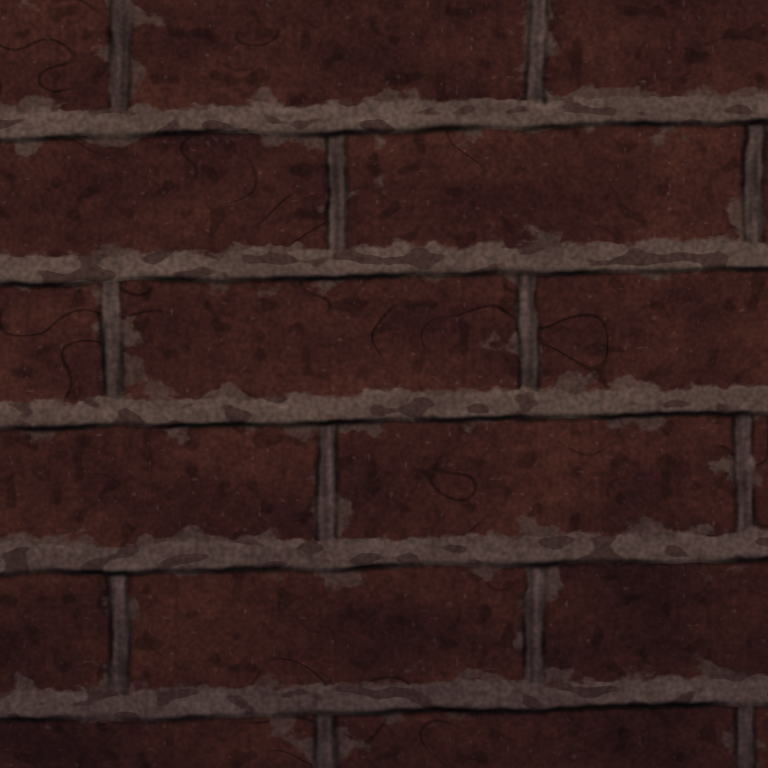
A WebGL 1 fragment shader for this texture:

```glsl
precision highp float;
// Dim, weathered brick wall in running bond with thick pale mortar beds.
// Warped distances to the joints shape bricks, beds and shadow lines;
// gradient noise adds ragged edges, mortar smears, cracks and grain.

uniform vec2 u_resolution;

#define BRICK_PITCH 0.543
#define ROW_PITCH 0.1895
#define FIRST_JOINT vec2(0.152, 0.170)
#define ROW_SHIFT 0.281
#define SLOPE 0.020
#define BED_WIDTH 0.037
#define HEAD_HALF 0.0125
#define SHADOW_WIDTH 0.0042
#define EDGE_SOFT 0.0035
#define SMEAR_AMOUNT 0.03

float hash(vec2 p) {
  return fract(sin(dot(p, vec2(127.1, 311.7))) * 43758.5);
}

float cornerSlope(vec2 cell, vec2 offset) {
  float angle = 6.28318 * hash(cell);
  return dot(vec2(cos(angle), sin(angle)), offset);
}

float gradientNoise(vec2 p) {
  vec2 i = floor(p), f = fract(p);
  vec2 w = f * f * f * (f * (f * 6.0 - 15.0) + 10.0);
  vec2 e = vec2(1.0, 0.0);
  float low = mix(cornerSlope(i, f), cornerSlope(i + e, f - e), w.x);
  float high = mix(cornerSlope(i + e.yx, f - e.yx), cornerSlope(i + 1.0, f - 1.0), w.x);
  return mix(low, high, w.y);
}

float fbm(vec2 p) {
  float sum = 0.0, amplitude = 0.6;
  for (int k = 0; k < 5; k++) {
    sum += amplitude * gradientNoise(p);
    p = mat2(1.6, 1.2, -1.2, 1.6) * p + 7.3;
    amplitude *= 0.5;
  }
  return sum;
}

vec3 brickColor(vec2 p, vec2 id) {
  const vec3 DARK = vec3(0.155, 0.080, 0.080);
  const vec3 WARM = vec3(0.258, 0.141, 0.115);
  float tone = 0.50 + 0.25 * (hash(id + 3.7) - 0.5);
  tone += 1.1 * fbm(p * vec2(5.0, 9.0) + id * 5.3) + 0.5 * fbm(p * 38.0);
  vec3 color = mix(DARK, WARM, clamp(tone, 0.0, 1.15));

  // Pits, hairline cracks and pale specks
  float pit = smoothstep(0.22, 0.42, gradientNoise(p * 34.0));
  float crack = smoothstep(0.05, 0.0, abs(gradientNoise(p * vec2(12.0, 17.0))));
  crack *= smoothstep(0.08, 0.3, gradientNoise(p * 6.0 + 20.0));
  float speck = smoothstep(0.38, 0.55, gradientNoise(p * 105.0));
  color *= 1.0 - 0.22 * pit - 0.35 * crack;
  return color + 0.05 * speck;
}

vec3 mortarColor(vec2 p) {
  const vec3 SHADE = vec3(0.255, 0.190, 0.175);
  const vec3 PALE = vec3(0.355, 0.287, 0.255);
  float tone = 0.6 + 0.9 * fbm(p * vec2(9.0, 24.0)) + 0.4 * fbm(p * 60.0);
  return mix(SHADE, PALE, clamp(tone, 0.0, 1.1));
}

void main() {
  vec2 p = gl_FragCoord.xy / u_resolution.xy;
  float soft = max(EDGE_SOFT, 1.0 / u_resolution.y);

  // Wall coordinates, counted downward, with uneven courses
  vec2 wall = vec2(p.x, 1.0 - p.y + SLOPE * (p.x - 0.5));
  wall += 0.007 * vec2(gradientNoise(p * 9.0), gradientNoise(p * 8.0 + 40.0));
  wall += 0.003 * vec2(gradientNoise(p * 42.0), gradientNoise(p * 36.0 + 9.0));
  float v = (wall.y - FIRST_JOINT.y) / ROW_PITCH;
  float row = floor(v);
  float shift = ROW_SHIFT * (1.0 - mod(row, 2.0)) + 0.016 * (hash(vec2(row, 5.0)) - 0.5);
  float u = (wall.x - FIRST_JOINT.x - shift) / BRICK_PITCH;

  // Signed distances to the joints
  float below = fract(v) * ROW_PITCH;
  float above = ROW_PITCH - BED_WIDTH - below;
  float across = (u - floor(u + 0.5)) * BRICK_PITCH;
  float side = abs(across) - HEAD_HALF;
  float ragged = fbm(p * vec2(26.0, 40.0) + 11.0);

  // Bricks with mortar smeared over their edges
  vec3 mortar = mortarColor(p);
  vec3 color = brickColor(p, vec2(floor(u), row));
  float edge = min(min(above, below * 1.2), side * 0.7);
  float smear = fbm(p * vec2(15.0, 19.0) + 4.0) + SMEAR_AMOUNT - max(edge, 0.0) * 9.0;
  color = mix(color, mortar * 0.9, 0.75 * smoothstep(0.02, 0.16, smear));

  // Head joints: streaked, with dark lips
  float streak = gradientNoise(p * vec2(115.0, 11.0));
  vec3 headColor = mortar * vec3(0.80, 0.79, 0.82) * (1.0 + 0.5 * streak);
  color = mix(color, headColor, smoothstep(soft, -soft, side + 0.008 * ragged));
  float lip = exp(-pow(side / 0.0038, 2.0)) * (across < 0.0 ? 0.6 : 0.45);
  color *= 1.0 - lip * clamp(0.8 + 1.5 * gradientNoise(p * 14.0), 0.0, 1.0);

  // Bed joints, with flat brick-coloured stains
  float stain = smoothstep(0.16, 0.27, gradientNoise(p * vec2(21.0, 46.0)) + 0.3 * ragged);
  vec3 bedColor = mix(mortar, vec3(0.205, 0.140, 0.130), 0.75 * stain);
  float bed = smoothstep(soft, -soft, above + 0.018 * ragged);
  bed = max(bed, smoothstep(soft, 0.0, below));
  color = mix(color, bedColor, bed);

  // Broken shadow line under each bed
  float line = min(below, ROW_PITCH - below) / SHADOW_WIDTH;
  float strength = clamp(0.65 + 0.9 * gradientNoise(p * vec2(10.0, 5.0) + 2.0), 0.15, 0.85);
  color *= 1.0 - strength * exp(-line * line);

  // Fine grain and light fading toward the bottom
  color *= 1.0 + 0.22 * gradientNoise(p * 150.0) + 0.14 * gradientNoise(p * 75.0);
  color *= mix(vec3(0.84, 0.82, 0.88), vec3(1.04), smoothstep(0.0, 0.55, p.y));
  gl_FragColor = vec4(color, 1.0);
}
```
